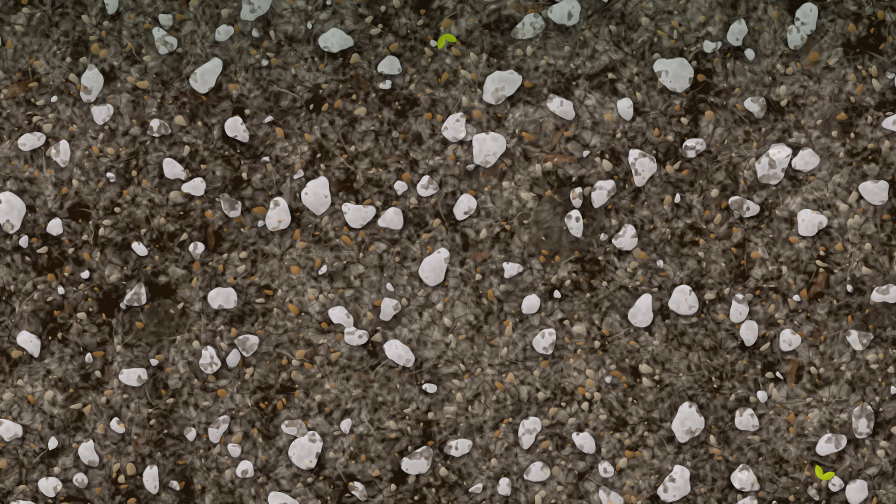
Reproduce this texture procedurally as a Shadertoy shader.

```glsl
// Potting soil: dark brown crumbs strewn with white perlite, bark, fibres and tan chips.
// Soil is layered noise and cellular crumbs lit from the upper left; every loose
// piece comes from one scatter function that places lobed ellipses on a jittered grid.

const vec3  WARMTH      = vec3(0.045, 0.0, -0.045);  // added to a grey tone to make earth
const vec3  PERLITE     = vec3(0.86, 0.84, 0.85);
const vec3  PERLITE_LOW = vec3(0.56, 0.53, 0.51);
const vec3  BARK        = vec3(0.34, 0.26, 0.19);
const vec3  CREAM       = vec3(0.80, 0.74, 0.64);
const vec3  OCHRE       = vec3(0.70, 0.50, 0.26);
const vec3  LEAF        = vec3(0.72, 0.80, 0.10);
const vec2  LIGHT       = vec2(-0.5, 0.86);
const float SOIL_TONE   = 0.305;
const float SOFTNESS    = 0.0014;

vec4 hash4(vec2 p) {
    vec4 h = fract(p.xyxy * vec4(0.1031, 0.1030, 0.0973, 0.1099));
    h += dot(h, h.wzxy + 33.33);
    return fract((h.xxyz + h.yzzw) * h.zywx);
}

// Value noise centred on zero
float noise(vec2 p) {
    vec2 i = floor(p), f = fract(p);
    f = f * f * (3.0 - 2.0 * f);
    float low  = mix(hash4(i).x, hash4(i + vec2(1, 0)).x, f.x);
    float high = mix(hash4(i + vec2(0, 1)).x, hash4(i + vec2(1, 1)).x, f.x);
    return mix(low, high, f.y) - 0.5;
}

mat2 rotation(float a) { return mat2(cos(a), sin(a), -sin(a), cos(a)); }

float mask(float d) {
    float w = max(SOFTNESS, 0.7 / iResolution.y);
    return 1.0 - smoothstep(-w, w, d);
}

// Cellular crumbs: x random tone, y distance from the gaps between them
vec2 crumbs(vec2 p) {
    vec2 cell = floor(p);
    float first = 9.0, second = 9.0, tone = 0.0;
    for (int j = -1; j <= 1; j++)
    for (int i = -1; i <= 1; i++) {
        vec2 c = cell + vec2(i, j);
        vec4 h = hash4(c + 211.0);
        float d = length(c + h.xy - p);
        if (d < first) { second = first; first = d; tone = h.z - 0.5; }
        else second = min(second, d);
    }
    return vec2(tone, second - first);
}

// Scattered pieces: x signed distance, y random id, zw offset from centre in radii
vec4 scatter(vec2 p, float size, float share, vec2 radius, float stretch, float seed) {
    vec2 cell = floor(p / size);
    vec4 best = vec4(1.0, 0.0, 0.0, 0.0);
    for (int j = -1; j <= 1; j++)
    for (int i = -1; i <= 1; i++) {
        vec2 c = cell + vec2(i, j);
        vec4 h = hash4(c + seed), k = hash4(c + seed + 57.0);
        if (h.z > share) continue;
        vec2 offset = p - (c + 0.5 + 0.95 * (h.xy - 0.5)) * size;
        vec2 q = rotation(6.283 * k.x) * offset / vec2(stretch, 1.0);
        float r = mix(radius.x, radius.y, k.y * k.y);
        float a = atan(q.y, q.x);
        float lobes = 1.0 + 0.10 * sin(2.0 * a + 6.3 * k.z) + 0.09 * sin(3.0 * a + 6.3 * k.w);
        float d = length(q) - r * lobes;
        if (d < best.x) best = vec4(d, h.w, offset / r);
    }
    return best;
}

float soilTone(vec2 p) {
    vec2 lit = p - LIGHT * 0.006;
    vec2 coarse = crumbs(p * 42.0), fine = crumbs(p * 95.0);
    float tone = SOIL_TONE + 0.10 * noise(p * 5.0) + 0.13 * noise(p * 26.0);
    tone += 0.20 * coarse.x * smoothstep(0.0, 0.3, coarse.y);
    tone += 0.24 * fine.x * smoothstep(0.0, 0.35, fine.y);
    tone += 0.15 * (noise(p * 70.0) - noise(lit * 70.0));
    tone += 0.26 * noise(p * 140.0);
    tone -= 0.07 * (1.0 - smoothstep(0.0, 0.2, coarse.y));
    tone -= 0.15 * smoothstep(0.16, 0.36, noise(p * 19.0 + 40.0));
    return tone;
}

// Perlite: a domed, pitted white stone partly covered with dirt
vec3 addPerlite(vec3 base, vec2 p, vec4 stone) {
    float grit = noise(p * 62.0 + 9.0) + 0.6 * noise(p * 130.0);
    float dome = 0.72 + 0.20 * dot(stone.zw, LIGHT) + 0.45 * grit;
    vec3 white = mix(PERLITE_LOW, PERLITE, clamp(dome, 0.0, 1.1));
    float dirt = smoothstep(0.12, 0.42, grit + 0.35 * stone.y * stone.y - 0.06);
    white = mix(white, base + 0.12, 0.8 * dirt);
    float shadow = exp(-max(stone.x, 0.0) / 0.007) * (0.6 - 0.2 * dot(normalize(stone.zw + 0.001), LIGHT));
    return mix(base * (1.0 - 0.6 * shadow), white, mask(stone.x));
}

// Seedling: two pointed leaves opening from one stem
vec3 addSprout(vec3 base, vec2 p, float angle) {
    for (int i = 0; i < 2; i++) {
        vec2 q = rotation(angle + 1.5 * float(i)) * p - vec2(0.014, 0.0);
        float d = length(vec2(q.x, abs(q.y) + 0.012)) - 0.0195;
        base = mix(base, LEAF * (0.9 + 12.0 * q.y), mask(d));
    }
    return base;
}

void mainImage(out vec4 fragColor, in vec2 fragCoord) {
    vec2 p = fragCoord / iResolution.y;
    vec2 warped = p + 0.012 * vec2(noise(p * 24.0), noise(p * 24.0 + 70.0))
                    + 0.006 * vec2(noise(p * 65.0 + 30.0), noise(p * 65.0 + 110.0));

    // Soil and the larger smooth clods
    float tone = soilTone(warped);
    vec4 clod = scatter(warped, 0.3, 0.4, vec2(0.025, 0.07), 1.3, 17.0);
    float clodTone = 0.25 + 0.05 * dot(clod.zw, LIGHT) + 0.35 * (tone - SOIL_TONE);
    tone = mix(tone, clodTone, 0.8 * mask(clod.x));
    vec3 color = max(tone, 0.08) + WARMTH;

    // Bark, fibres and small chips
    vec4 bark = scatter(warped, 0.14, 0.4, vec2(0.005, 0.012), 3.0, 131.0);
    color = mix(color, BARK * (0.75 + 0.6 * bark.y) + 0.4 * (tone - SOIL_TONE), 0.85 * mask(bark.x));
    vec4 fibre = scatter(warped, 0.05, 0.7, vec2(0.001, 0.0025), 12.0, 263.0);
    color = mix(color, mix(0.12, 0.56, fibre.y) + WARMTH, 0.7 * mask(fibre.x));
    vec4 chip = scatter(warped, 0.022, 0.36, vec2(0.002, 0.0075), 1.4, 389.0);
    vec3 chipColor = mix(OCHRE, CREAM, smoothstep(0.1, 0.7, chip.y)) * (0.85 + 0.15 * dot(chip.zw, LIGHT));
    color = mix(color, chipColor, 0.85 * mask(chip.x));

    // Perlite, small pieces below large ones
    color = addPerlite(color, p, scatter(warped, 0.09, 0.32, vec2(0.006, 0.017), 1.3, 541.0));
    color = addPerlite(color, p, scatter(warped, 0.12, 0.60, vec2(0.018, 0.031), 1.35, 677.0));

    // Seedlings and the dimmer, greener far edge
    color = addSprout(color, p - vec2(0.88, 0.93), 0.4);
    color = addSprout(color, p - vec2(1.63, 0.05), -1.9);
    color *= mix(vec3(1.0), vec3(0.76, 0.82, 0.78), smoothstep(0.7, 1.0, p.y));
    fragColor = vec4(clamp(color, 0.0, 1.0), 1.0);
}
```
